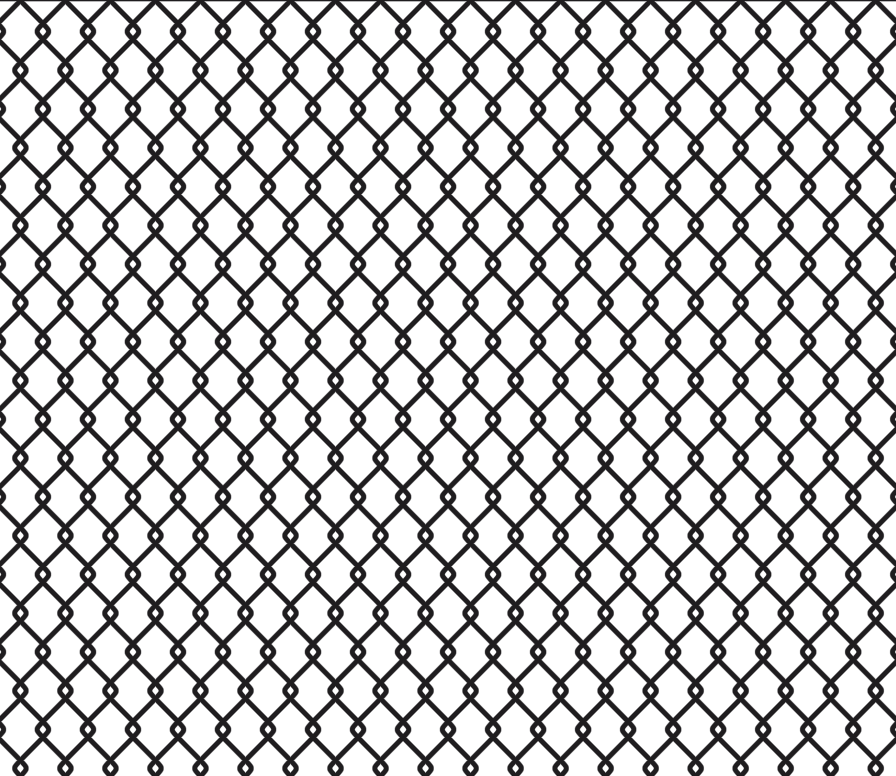
Write a Shadertoy shader that draws this pattern.

```glsl
#define ROWS 20.01                     // knot rows over the canvas height
#define HALF_PITCH 0.5804              // knot column offset, in row heights
#define ORIGIN vec2(0.0263, 0.0099)    // lowest left knot, in canvas heights
#define WIRE_RADIUS 0.0650             // half the wire width, in row heights
#define BEND 0.0690                    // rounding of the wire at each bend
#define TOP_RULE 0.0017                // height of the rule on the upper edge
#define WIRE_COLOR vec3(0.120, 0.112, 0.122)
#define BACK_COLOR vec3(1.0)

// Distance to the centre of one upright zigzag wire.
// x: offset from its axis, y: offset from the nearest row, side: bend direction
float zigzagDistance(float x, float y, float side) {
    float rounded = sqrt(y * y + BEND * BEND);
    float swing = sqrt(0.25 + BEND * BEND) - rounded;
    float slope = y / rounded;
    return abs(x - side * swing) / sqrt(1.0 + slope * slope);
}

// Distance to the nearest of the interlocking wires
float fenceDistance(vec2 p) {
    float row = floor(p.y + 0.5);
    float column = floor(p.x / HALF_PITCH);
    float nearest = 1e3;
    for (float k = -1.0; k <= 1.0; k++) {
        float wire = column + k;
        float axis = (wire + 0.5) * HALF_PITCH;
        float side = 2.0 * mod(wire + row, 2.0) - 1.0;
        nearest = min(nearest, zigzagDistance(p.x - axis, p.y - row, side));
    }
    return nearest - WIRE_RADIUS;
}

void mainImage(out vec4 fragColor, in vec2 fragCoord) {
    vec2 uv = fragCoord / iResolution.y;
    float pixel = 1.0 / iResolution.y;

    // Wire mesh
    float soft = 0.8 * pixel * ROWS;
    float mesh = 1.0 - smoothstep(-soft, soft, fenceDistance((uv - ORIGIN) * ROWS));

    // Thin rule along the upper edge
    float rule = clamp((uv.y - 1.0 + TOP_RULE) / pixel + 0.5, 0.0, 1.0);

    fragColor = vec4(mix(BACK_COLOR, WIRE_COLOR, max(mesh, rule)), 1.0);
}
```
